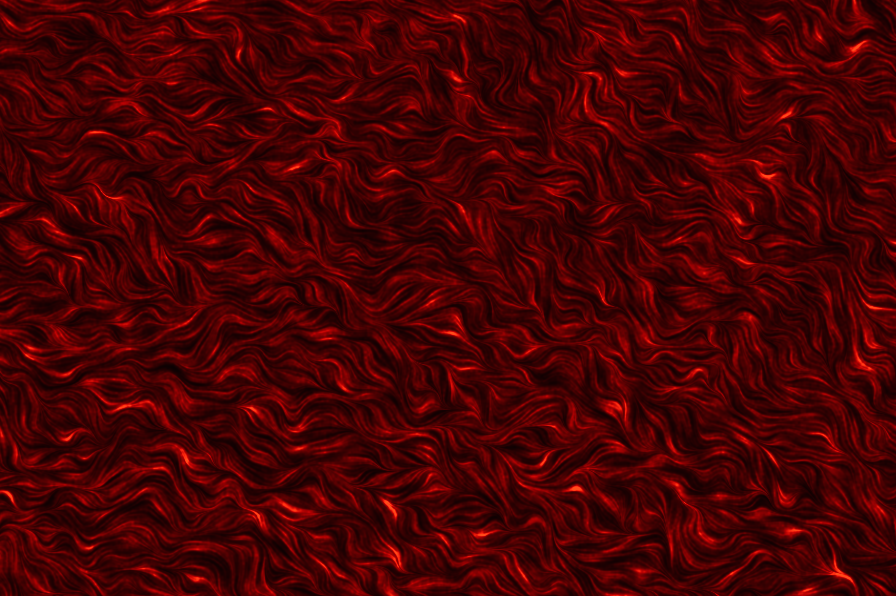
Write a WebGL 1 fragment shader that draws this texture.

```glsl
precision highp float;
// Dark red fur: fine wavy strands that follow a turbulent flow field.
// Noise is averaged along the flow line through each point (line integral
// convolution), then its tone is mapped to black, red and orange glints.

uniform vec2 u_resolution;

const int STEPS = 13;
const float STEP_LENGTH = 0.0025;
const float STRAND_FREQUENCY = 220.0;
const float TUFT_FREQUENCY = 72.0;

float hash(vec2 p) {
  return fract(sin(dot(p, vec2(127.1, 311.7))) * 43758.5453);
}

float valueNoise(vec2 p) {
  vec2 cell = floor(p);
  vec2 f = fract(p);
  vec2 s = f * f * (3.0 - 2.0 * f);
  float low = mix(hash(cell), hash(cell + vec2(1.0, 0.0)), s.x);
  float high = mix(hash(cell + vec2(0.0, 1.0)), hash(cell + vec2(1.0)), s.x);
  return mix(low, high, s.y);
}

// Unit direction of the hair: a downward slant bent by two sizes of waves.
vec2 flowDirection(vec2 p) {
  float slant = mix(-0.3, -0.6, p.x / 1.5);
  float sweep = 1.2 * (valueNoise(p * 10.0 + 13.7) - 0.5);
  float wave = 2.7 * (valueNoise(p * 29.0 + 41.3) - 0.5);
  float angle = slant + sweep + wave;
  return vec2(cos(angle), sin(angle));
}

// Weighted sums along one half of a flow line: strand, tuft, weight.
vec3 traceStrand(vec2 start, float heading) {
  vec2 p = start;
  vec3 sum = vec3(0.0);
  for (int i = 0; i < STEPS; i++) {
    p += heading * STEP_LENGTH * flowDirection(p);
    float t = (float(i) + 0.5) / float(STEPS);
    float weight = 0.5 + 0.5 * cos(3.14159 * t);
    float strand = valueNoise(p * STRAND_FREQUENCY);
    float tuft = valueNoise(p * TUFT_FREQUENCY + 87.1);
    sum += weight * vec3(strand, tuft, 1.0);
  }
  return sum;
}

// Tone is centred on zero, with a spread of about one.
vec3 furColor(float tone) {
  float red = 0.262 * exp(0.44 * tone);
  float glint = smoothstep(0.65, 1.3, red);
  return vec3(min(red, 1.0), 0.002 + 0.3 * glint, 0.008 + 0.1 * glint);
}

void main() {
  vec2 p = gl_FragCoord.xy / u_resolution.y;

  // Both halves of the flow line through this point
  vec3 sum = traceStrand(p, 1.0) + traceStrand(p, -1.0);
  vec2 average = sum.xy / sum.z - 0.5;
  float strand = average.x / 0.08;
  float tuft = average.y / 0.125;

  // Crisp strands over faint tufts, with a few bright locks
  float tone = 0.9 * strand + 0.42 * tuft + 0.5 * max(tuft - 1.3, 0.0);
  gl_FragColor = vec4(furColor(tone), 1.0);
}
```
